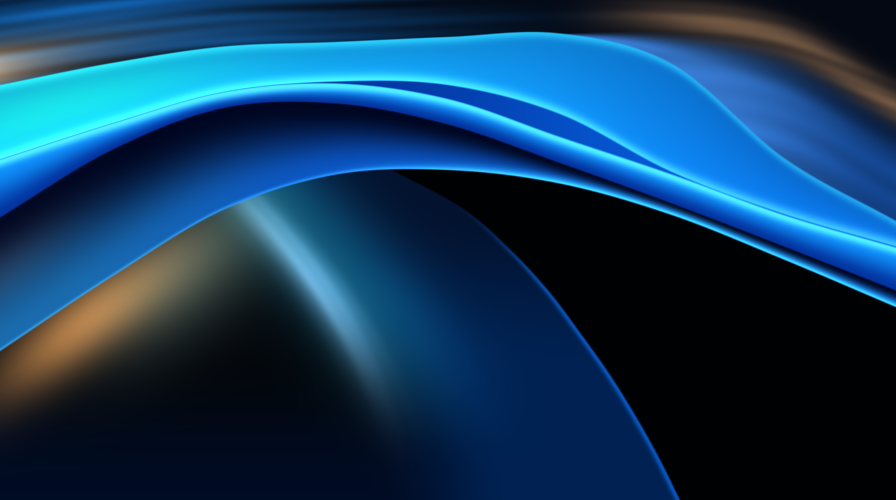
Give the GLSL for this background, as a WebGL 2 fragment shader.

```glsl
#version 300 es
precision highp float;
// Glossy blue ribbons sweeping over a dark, softly lit backdrop.
// Each ribbon is the band between two smooth spline curves, shaded across
// its width; blurred glows and layered sines fill the space around them.
uniform vec2 u_resolution;
out vec4 fragColor;

// Catmull-Rom curve through nine evenly spaced heights.
float curve(float x, float k[9]) {
  float s = clamp(x, 0.0, 1.0) * 8.0;
  int i = min(int(s), 7);
  float t = s - float(i);
  float b = k[i], c = k[i + 1];
  float a = i > 0 ? k[i - 1] : 2.0 * b - c;
  float d = i < 7 ? k[i + 2] : 2.0 * c - b;
  return b + 0.5 * t * (c - a + t * (2.0 * a - 5.0 * b + 4.0 * c - d
         + t * (3.0 * (b - c) + d - a)));
}

float bell(float d, float width) { return exp(-d * d / (width * width)); }

// Antialiased step: 0 above a curve, 1 below it.
float below(float d) {
  float w = max(fwidth(d), 0.0015);
  return smoothstep(-w, w, d);
}

// Fine streaks that follow a flow coordinate.
float streaks(float q, float x) {
  return 0.5 + 0.22 * sin(q * 75.0 + x * 3.0) + 0.16 * sin(q * 143.0 - x * 5.0)
       + 0.1 * sin(q * 251.0 + x * 7.0);
}

vec3 upperBackdrop(float x, float y, float top) {
  float q = y - top * 0.65;
  float grain = streaks(q, x);
  vec3 c = mix(vec3(0.01, 0.03, 0.07), vec3(0.04, 0.25, 0.46), grain * (1.0 - smoothstep(0.25, 0.75, x)));
  c += vec3(0.02, 0.14, 0.25) * bell(x - 0.12, 0.22) * bell(y - 0.03, 0.06);
  c += vec3(0.62, 0.43, 0.22) * bell(y - top + 0.035, 0.05) * exp(-x * 11.0);
  float sweep = smoothstep(0.6, 0.82, x) * bell(y - top + 0.035, 0.04);
  return c + vec3(0.46, 0.33, 0.2) * sweep * (0.55 + 0.5 * grain);
}

vec3 lowerBackdrop(float x, float y, float rim) {
  float depth = y - rim;
  // Dark left side with a warm reflection under the ribbon.
  vec3 c = mix(vec3(0.01, 0.025, 0.045), vec3(0.0, 0.045, 0.14), smoothstep(0.72, 1.0, y));
  c += vec3(0.66, 0.44, 0.22) * bell(depth - 0.055, 0.085) * bell(x - 0.09, 0.1);
  c += vec3(0.24, 0.28, 0.24) * bell(depth - 0.08, 0.13) * bell(x - 0.21, 0.09);
  // Navy leaf, brighter towards its curved right side.
  float s = y - 0.407;
  float spine = 0.28 + 0.53 * s - 0.4 * s * s;
  float side = x - spine;
  vec3 navy = mix(vec3(0.01, 0.07, 0.18), vec3(0.0, 0.13, 0.32), smoothstep(0.4, 0.75, y));
  c = mix(c, navy, smoothstep(-0.03, 0.12, side));
  // Teal haze and pale brush of light along the spine.
  float fade = 1.0 - smoothstep(0.55, 0.95, y);
  float fiber = 0.85 + 0.3 * (streaks(side * 1.3, y) - 0.5);
  c += vec3(0.04, 0.26, 0.32) * fade * bell(side - 0.035, 0.075);
  c += vec3(0.4, 0.5, 0.6) * fiber * bell(side, 0.027) * bell(y - 0.56, 0.19);
  // Leaf outline against black.
  float outline = curve((y - 0.333) / 0.667,
    float[9](0.43, 0.516, 0.57, 0.613, 0.648, 0.681, 0.71, 0.736, 0.759));
  float edge = x - outline;
  c += vec3(0.03, 0.2, 0.42) * bell(edge + 0.002, 0.004) * smoothstep(0.38, 0.6, y);
  return mix(c, vec3(0.0, 0.002, 0.008), below(edge));
}

void main() {
  vec2 uv = gl_FragCoord.xy / u_resolution;
  float x = uv.x, y = 1.0 - uv.y; // y grows downwards from here on

  float top   = curve(x, float[9](0.17, 0.126, 0.093, 0.084, 0.074, 0.067, 0.072, 0.116, 0.244));
  float crest = curve(x, float[9](0.17, 0.126, 0.093, 0.084, 0.074, 0.067, 0.128, 0.316, 0.442));
  float fold  = curve(x, float[9](0.319, 0.247, 0.184, 0.163, 0.17, 0.228, 0.344, 0.428, 0.493));
  float tube  = curve(x, float[9](0.319, 0.247, 0.184, 0.167, 0.198, 0.274, 0.349, 0.43, 0.495));
  float under = curve(x, float[9](0.435, 0.3, 0.216, 0.207, 0.249, 0.326, 0.407, 0.493, 0.581));
  float rim   = curve(x, float[9](0.702, 0.553, 0.419, 0.349, 0.34, 0.367, 0.43, 0.519, 0.614));

  vec3 color = upperBackdrop(x, y, top);

  // Out-of-focus veil at the right.
  float blur = mix(0.004, 0.09, smoothstep(0.6, 0.95, x));
  vec3 veil = mix(vec3(0.22, 0.48, 0.82), vec3(0.07, 0.25, 0.52), smoothstep(0.76, 1.0, x));
  veil *= 0.85 + 0.3 * streaks((y - top) * 0.5, x);
  color = mix(color, veil, smoothstep(-0.3 * blur, blur, y - top));

  // Broad cyan sheet.
  float t = clamp((y - crest) / (fold - crest), 0.0, 1.0);
  vec3 sheet = mix(vec3(0.07, 0.62, 0.95), vec3(0.04, 0.46, 0.9), smoothstep(0.4, 0.95, x));
  sheet = mix(sheet, vec3(0.1, 0.93, 0.96), bell(x - 0.05, 0.23) * bell(t - 0.5, 0.65));
  sheet *= 0.87 + 0.2 * t;
  sheet += vec3(0.1, 0.26, 0.16) * bell(y - crest, 0.012);
  sheet += vec3(0.2, 0.3, 0.15) * bell(y - fold, 0.014);
  color = mix(color, sheet, below(y - crest));

  // Deep blue lens inside the fold.
  vec3 lens = mix(vec3(0.01, 0.22, 0.64), vec3(0.02, 0.34, 0.82), smoothstep(0.4, 0.75, x));
  color = mix(color, lens, below(y - fold));

  // Rounded tube with a bright upper lip.
  t = clamp((y - tube) / (under - tube), 0.0, 1.0);
  vec3 body = mix(vec3(0.06, 0.56, 0.98), vec3(0.01, 0.2, 0.62), smoothstep(0.15, 1.0, t));
  body += vec3(0.25, 0.38, 0.15) * bell(y - tube - 0.004, 0.011);
  color = mix(color, body, below(y - tube));

  // Shadowed inner ribbon, lit at its lower rim.
  t = clamp((y - under) / (rim - under), 0.0, 1.0);
  vec3 lit = mix(vec3(0.1, 0.42, 0.68), vec3(0.04, 0.33, 0.76), smoothstep(0.05, 0.4, x));
  vec3 inner = mix(vec3(0.0, 0.025, 0.13), lit, smoothstep(0.05, 0.95, t));
  inner += vec3(0.09, 0.08, 0.06) * bell(x, 0.08) * bell(t - 0.4, 0.25);
  inner += vec3(0.12, 0.38, 0.3) * bell(y - rim, 0.012) * smoothstep(0.3, 0.65, x);
  inner += vec3(0.1, 0.25, 0.3) * bell(y - rim, 0.005);
  color = mix(color, inner, below(y - under));

  color = mix(color, lowerBackdrop(x, y, rim), below(y - rim));
  fragColor = vec4(clamp(color, 0.0, 1.0), 1.0);
}
```
